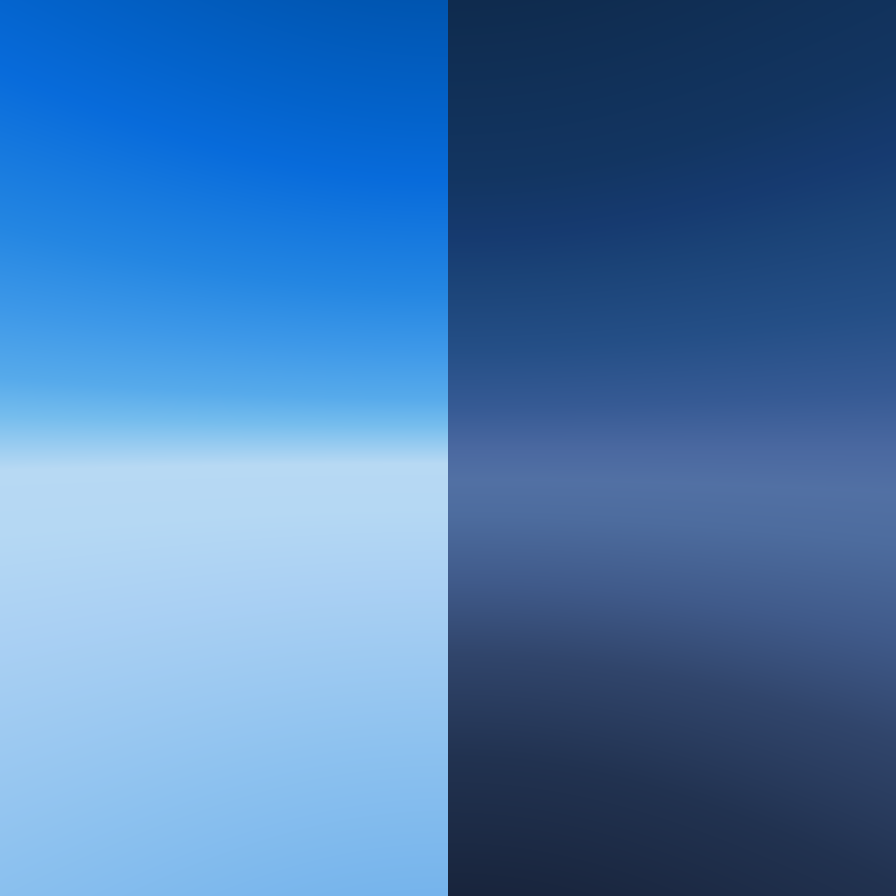
Write a WebGL 1 fragment shader that draws this background.

```glsl
precision highp float;
// Two hazy skies side by side: clear day on the left, deep night on the right.
// Each is a colour ramp over the view slope, which a wide-angle projection
// bends away from the horizon towards the outer edges.

uniform vec2 u_resolution;

// Moves a colour on to the next ramp stop as the slope falls from high to low.
vec3 ramp(vec3 color, float slope, float high, float low, vec3 next) {
  return mix(color, next, clamp((high - slope) / (high - low), 0.0, 1.0));
}

vec3 daySky(float slope) {
  // Zenith to horizon
  vec3 c = vec3(0.0, 0.333, 0.69);
  c = ramp(c, slope, 1.0, 0.74, vec3(0.012, 0.386, 0.795));
  c = ramp(c, slope, 0.74, 0.595, vec3(0.03, 0.42, 0.858));
  c = ramp(c, slope, 0.595, 0.35, vec3(0.14, 0.525, 0.886));
  c = ramp(c, slope, 0.35, 0.22, vec3(0.24, 0.596, 0.91));
  c = ramp(c, slope, 0.22, 0.11, vec3(0.34, 0.667, 0.92));
  c = ramp(c, slope, 0.11, 0.05, vec3(0.46, 0.74, 0.93));
  c = ramp(c, slope, 0.05, -0.035, vec3(0.718, 0.85, 0.953));
  // Pale haze below the horizon
  c = ramp(c, slope, -0.035, -0.14, vec3(0.708, 0.846, 0.953));
  c = ramp(c, slope, -0.14, -0.3, vec3(0.667, 0.816, 0.953));
  c = ramp(c, slope, -0.3, -0.67, vec3(0.55, 0.757, 0.936));
  return ramp(c, slope, -0.67, -1.0, vec3(0.46, 0.705, 0.925));
}

vec3 nightSky(float slope) {
  // Zenith to horizon
  vec3 c = vec3(0.058, 0.168, 0.304);
  c = ramp(c, slope, 1.0, 0.6, vec3(0.072, 0.208, 0.382));
  c = ramp(c, slope, 0.6, 0.47, vec3(0.086, 0.228, 0.438));
  c = ramp(c, slope, 0.47, 0.38, vec3(0.104, 0.262, 0.466));
  c = ramp(c, slope, 0.38, 0.22, vec3(0.142, 0.308, 0.526));
  c = ramp(c, slope, 0.22, 0.09, vec3(0.212, 0.353, 0.58));
  c = ramp(c, slope, 0.09, 0.0, vec3(0.29, 0.408, 0.627));
  c = ramp(c, slope, 0.0, -0.07, vec3(0.32, 0.44, 0.642));
  // Dim haze fading into the dark ground
  c = ramp(c, slope, -0.07, -0.15, vec3(0.302, 0.424, 0.62));
  c = ramp(c, slope, -0.15, -0.3, vec3(0.25, 0.353, 0.541));
  c = ramp(c, slope, -0.3, -0.46, vec3(0.19, 0.27, 0.42));
  c = ramp(c, slope, -0.46, -0.69, vec3(0.13, 0.196, 0.314));
  return ramp(c, slope, -0.69, -1.0, vec3(0.094, 0.142, 0.235));
}

void main() {
  // Centred coordinates from -1 to 1, horizon at zero
  vec2 view = 2.0 * gl_FragCoord.xy / u_resolution - 1.0;
  float slope = view.y / sqrt(1.0 + view.x * view.x);

  // Crisp, one-pixel seam between the two skies
  float night = clamp(0.5 * view.x * u_resolution.x + 0.5, 0.0, 1.0);
  gl_FragColor = vec4(mix(daySky(slope), nightSky(slope), night), 1.0);
}
```
